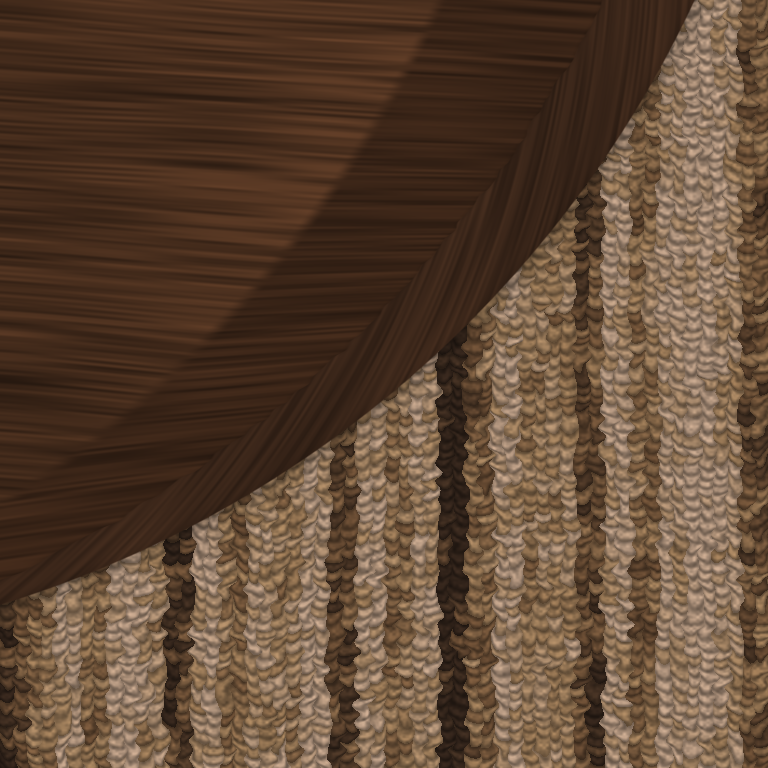
This texture is drawn by a Shadertoy shader. Its source:

```glsl
// A round dark wood table top with a bevelled, mitred rim above a striped loop carpet.
// Arcs are circle distances, wood grain is stretched value noise, and the carpet is
// a row of yarn stripes, each two strands of repeated crescent stitches.

#define STRANDS 56.0
#define STITCH_ROWS 66.0
#define RAGGED 0.75
#define STITCH_DEPTH 0.40
#define GRAIN_CONTRAST 1.0
#define RIM_TWIST 0.40
#define LIT_WOOD vec3(0.285, 0.181, 0.115)
#define BAND_WOOD vec3(0.218, 0.137, 0.087)
#define RIM_WOOD vec3(0.225, 0.146, 0.098)

// Lightness of each yarn stripe, left to right
const float YARN[28] = float[28](
    0.25, 0.52, 0.75, 0.45, 0.85, 0.65, 0.18,
    0.80, 0.45, 0.72, 0.62, 0.82, 0.26, 0.75,
    0.52, 0.78, 0.02, 0.45, 0.78, 0.58, 0.62,
    0.25, 0.82, 0.48, 0.80, 0.90, 0.72, 0.34);

float hash(vec2 p) {
    return fract(sin(dot(p, vec2(127.1, 311.7))) * 43758.5453);
}

float noise(vec2 p) {
    vec2 i = floor(p), f = fract(p);
    f = f * f * (3.0 - 2.0 * f);
    return mix(mix(hash(i), hash(i + vec2(1, 0)), f.x),
               mix(hash(i + vec2(0, 1)), hash(i + vec2(1, 1)), f.x), f.y);
}

// Signed distance to a circle, negative inside
float circle(vec2 p, vec2 centre, float radius) {
    return length(p - centre) - radius;
}

// Long streaks at three widths, centred on zero
float grain(float across, float along) {
    float fine = noise(vec2(along * 7.0, across * 270.0));
    float medium = noise(vec2(along * 4.0 + 7.0, across * 125.0));
    float broad = noise(vec2(along * 1.6 + 3.0, across * 22.0));
    return 0.48 * fine + 0.38 * medium + 0.14 * broad - 0.5;
}

vec3 yarnColour(float tone) {
    vec3 c = mix(vec3(0.19, 0.135, 0.10), vec3(0.40, 0.29, 0.195), smoothstep(0.0, 0.32, tone));
    c = mix(c, vec3(0.57, 0.45, 0.32), smoothstep(0.25, 0.62, tone));
    return mix(c, vec3(0.66, 0.555, 0.47), smoothstep(0.55, 0.90, tone));
}

vec3 carpet(vec2 p) {
    // Strands with fuzzy borders that change at every stitch
    float x = p.x * STRANDS;
    x += RAGGED * (noise(vec2(x * 0.8, p.y * STITCH_ROWS * 1.3)) - 0.5);
    x += 0.30 * (noise(vec2(p.x * 14.0, p.y * 12.0)) - 0.5);
    float strand = clamp(floor(x), 0.0, STRANDS - 1.0);
    float side = x - strand - 0.5;
    float seed = hash(vec2(strand, 4.0));

    // Small crescents, leaning a little differently in each strand
    float s = p.y * STITCH_ROWS + seed * 9.0 + (seed - 0.5) * 1.6 * side - 1.5 * side * side;
    s += 1.2 * noise(vec2(strand * 5.0, p.y * 26.0));
    float row = floor(s), t = s - row;
    float loopShade = smoothstep(0.0, 0.45, t) * smoothstep(1.0, 0.60, t);
    float groove = smoothstep(0.56, 0.20, abs(side));

    // Dyed patches along each strand, then a tint for each stitch
    float tone = YARN[int(strand * 0.5)];
    tone += 0.26 * (noise(vec2(strand * 3.7, p.y * 11.0)) - 0.5);
    tone += 0.38 * (hash(vec2(strand, row)) - 0.5);
    vec3 colour = yarnColour(clamp(tone, 0.0, 1.0));
    float fibre = noise(p * vec2(230.0, 270.0)) - 0.5;
    float shade = 1.10 - STITCH_DEPTH * (1.0 - loopShade * mix(0.45, 1.0, groove));
    return colour * shade * (1.0 + 0.28 * fibre);
}

vec3 wood(vec2 p, vec2 centre, float bandEdge, float seam, float pixel) {
    // Flat top: almost level grain, slightly falling to the right
    float wave = 0.010 * noise(p * vec2(3.0, 6.0));
    float topGrain = grain(p.y + 0.07 * p.x + wave, p.x);
    vec3 lit = LIT_WOOD * (0.90 + 0.20 * smoothstep(0.0, 0.6, p.x));
    lit *= 1.0 + GRAIN_CONTRAST * topGrain;

    // Shaded band: grain bends from falling to rising lower down
    float bend = mix(-0.14, 0.07, smoothstep(0.35, 0.95, p.y));
    float bandGrain = grain(p.y + bend * p.x + wave, p.x + 5.0);
    vec3 band = BAND_WOOD * (1.0 + 0.85 * GRAIN_CONTRAST * bandGrain);

    // Outer rim: grain spirals steeply across the edge
    vec2 q = p - centre;
    float angle = atan(q.y, q.x);
    float rimGrain = grain(length(q) + RIM_TWIST * 1.45 * angle, angle * 1.5 + 9.0);
    vec3 rim = RIM_WOOD * (1.0 + 0.75 * GRAIN_CONTRAST * rimGrain);

    // Soft shade border, then a feathered mitre
    vec3 colour = mix(lit, band, smoothstep(-0.010, 0.010, bandEdge));
    seam += 0.006 * (noise(vec2(p.y * 90.0, 2.0)) - 0.5);
    colour = mix(colour, rim, smoothstep(-pixel, pixel, seam));
    return colour * (1.0 - 0.06 * smoothstep(0.005, 0.0, abs(seam)));
}

void mainImage(out vec4 fragColor, in vec2 fragCoord) {
    vec2 p = fragCoord / iResolution.xy;
    float pixel = 1.0 / iResolution.y;

    // Three arcs: table outline, shaded band and mitre seam
    vec2 centre = vec2(-0.433, 1.623);
    float outline = circle(p, centre, 1.4755);
    float bandEdge = circle(p, vec2(-0.805, 1.622), 1.512);
    float seam = circle(p, vec2(-0.687, 1.742), 1.649);

    // Carpet with a narrow contact shadow, then the table over it
    vec3 ground = carpet(p) * mix(0.76, 1.0, smoothstep(-0.005, 0.025, outline));
    vec3 table = wood(p, centre, bandEdge, seam, pixel);
    table *= 1.0 - 0.08 * smoothstep(-0.012, 0.0, outline);
    fragColor = vec4(mix(table, ground, smoothstep(-pixel, pixel, outline)), 1.0);
}
```
